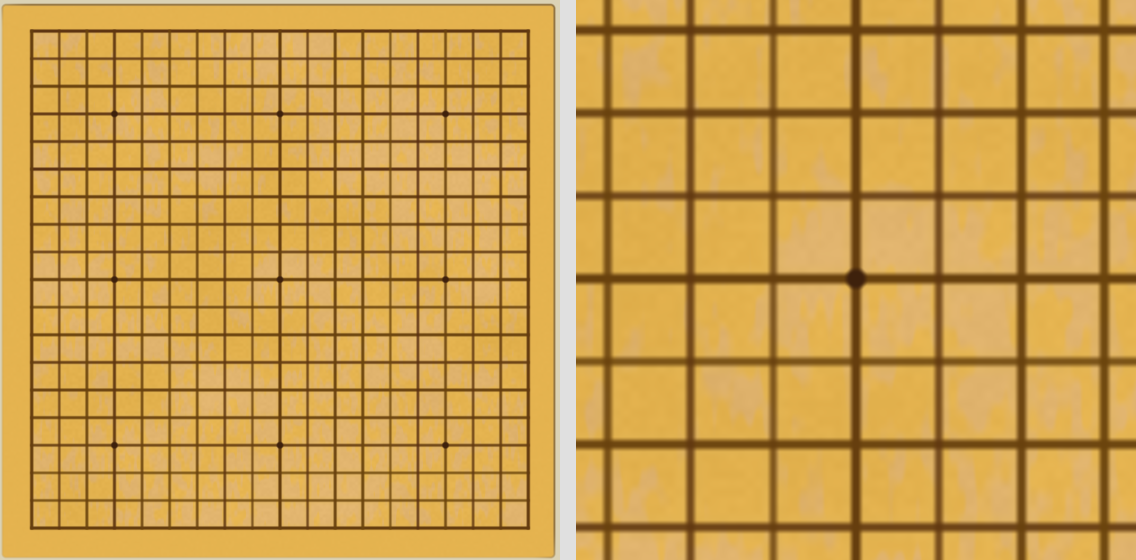
Left: the whole. Right: its middle third, enlarged.
Reproduce this pattern procedurally as a three.js fragment shader.

```glsl
// Wooden board ruled with an 18 by 18 grid of cells, nine dots and a pale rim.
// Distances to the nearest line, dot and board edge give soft masks; hash noise
// mottles the wood, and a hash per line varies its ink and width.
#define CELLS 18.0
#define GRID_LOW vec2(0.0566, 0.0570)
#define GRID_HIGH vec2(0.9434, 0.9445)
#define LINE_HALF 0.0025
#define LINE_BLUR 0.0021
#define DOT_RADIUS 0.0058
#define WOOD vec3(0.896, 0.702, 0.310)
#define WOOD_PALE vec3(0.876, 0.700, 0.425)
#define INK vec3(0.350, 0.185, 0.070)
#define INK_OLIVE vec3(0.430, 0.280, 0.045)
#define BACKDROP vec3(0.860, 0.825, 0.710)
#define RIM vec3(0.520, 0.400, 0.210)

varying vec2 vUv;

float hash(vec2 p) {
  vec3 q = fract(vec3(p.xyx) * 0.1031);
  q += dot(q, q.yzx + 33.33);
  return fract((q.x + q.y) * q.z);
}

float noise(vec2 p) {
  vec2 i = floor(p), f = fract(p);
  f = f * f * (3.0 - 2.0 * f);
  return mix(mix(hash(i), hash(i + vec2(1.0, 0.0)), f.x),
             mix(hash(i + vec2(0.0, 1.0)), hash(i + 1.0), f.x), f.y);
}

float roundBox(vec2 p, vec2 halfSize, float radius) {
  vec2 q = abs(p) - halfSize + radius;
  return length(max(q, 0.0)) + min(max(q.x, q.y), 0.0) - radius;
}

// Soft coverage of a shape from its signed distance
float cover(float d, float blur) {
  return 1.0 - smoothstep(-blur, blur, d);
}

// Ink one family of parallel lines; seed separates the two directions
vec3 ruleLine(vec3 color, float dist, float index, float seed, float inside) {
  float fromMiddle = abs(index - CELLS * 0.5);
  float outer = step(CELLS * 0.5 - 0.5, fromMiddle);
  float middle = 1.0 - step(0.5, fromMiddle);
  float weight = max(hash(vec2(index, seed)), max(outer, middle));
  vec3 ink = mix(INK, INK_OLIVE, hash(vec2(seed, index + 7.0)));
  float halfWidth = LINE_HALF * mix(0.86, 1.14, weight);
  float ruled = cover(dist - halfWidth, LINE_BLUR) * mix(0.78, 1.0, weight);
  return mix(color, ink, ruled * inside);
}

void main() {
  vec2 p = vUv;
  vec2 spacing = (GRID_HIGH - GRID_LOW) / CELLS;
  vec2 g = (p - GRID_LOW) / spacing;
  vec2 index = clamp(floor(g + 0.5), 0.0, CELLS);
  vec2 dist = abs(g - index) * spacing;

  // Wood: broad drifts, a tone per cell and upright streaks; calm in the margin
  vec2 outside = max(GRID_LOW - p, p - GRID_HIGH);
  float inGrid = cover(max(outside.x, outside.y), 0.002);
  float drift = noise(p * vec2(8.0, 10.0) + 5.0);
  float cellTone = hash(floor(g) + 17.0);
  float patches = noise(p * vec2(60.0, 40.0));
  float streaks = noise(p * vec2(190.0, 60.0) + 31.0);
  float blend = 0.30 * drift + 0.10 * cellTone + 0.32 * patches + 0.28 * streaks;
  float mottle = smoothstep(0.43, 0.59, blend) * inGrid;
  vec3 color = mix(WOOD, WOOD_PALE, mottle);
  color += (noise(p * 190.0) - 0.5) * mix(0.006, 0.020, inGrid);
  color += (drift - 0.5) * 0.035 * inGrid;

  // Yellower wood close to the lines
  float nearLine = cover(min(dist.x, dist.y) - 0.007, 0.004) * inGrid;
  color = mix(color, vec3(0.880, 0.715, 0.345), 0.3 * nearLine);

  // Grid lines, ending at the outer frame
  vec2 inside = vec2(cover(outside.x - LINE_HALF, LINE_BLUR),
                     cover(outside.y - LINE_HALF, LINE_BLUR));
  color = ruleLine(color, dist.y, index.y, 3.0, inside.x);
  color = ruleLine(color, dist.x, index.x, 11.0, inside.y);

  // Dots on every sixth crossing, starting from the fourth line
  vec2 star = clamp(floor((g - 3.0) / 6.0 + 0.5), 0.0, 2.0) * 6.0 + 3.0;
  float dotDist = length((g - star) * spacing) - DOT_RADIUS;
  color = mix(color, INK * 0.7, cover(dotDist, LINE_BLUR));

  // Board edge: a brown shade at top and right, then the pale backdrop
  float edge = roundBox(p - vec2(0.4970, 0.4980), vec2(0.4930, 0.4935), 0.007);
  float shaded = mix(0.1, 0.9, smoothstep(0.95, 1.05, p.x + p.y));
  color = mix(color, BACKDROP, cover(-edge, 0.0025));
  color = mix(color, RIM, cover(abs(edge) - 0.0016, 0.002) * shaded);

  gl_FragColor = vec4(color, 1.0);
}
```
